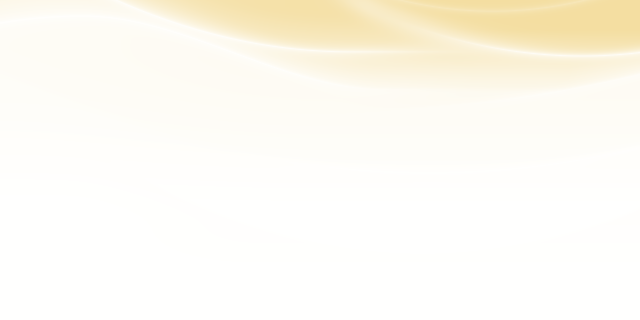
Write a Shadertoy shader that draws this background.

```glsl
// Soft golden silk waves flowing along the top and fading down into white.

// Height of an arch measured down from the top edge.
float arch(float x, float peakX, float peakDepth, float bend) {
    return peakDepth - bend * (x - peakX) * (x - peakX);
}

// 1 above a wave's edge, 0 below it.
float above(float depth, float edge, float softness) {
    return smoothstep(-softness, softness, edge - depth);
}

// Bright crease: a thin core inside a wider halo.
float crease(float offset, float core, float halo) {
    return 0.65 * exp(-abs(offset) / core) + 0.35 * exp(-offset * offset / (halo * halo));
}

void mainImage(out vec4 fragColor, in vec2 fragCoord) {
    vec2 uv = fragCoord / iResolution.xy;
    float x = uv.x;
    float depth = 1.0 - uv.y;

    // Wave edges
    float upperLeft = arch(min(x, 0.547), 0.547, 0.162, 1.21);
    float leftTip = max(0.13 - x, 0.0);
    float longFold = 0.05 + 0.23 * smoothstep(0.13, 0.6, x) + 1.3 * leftTip * leftTip;
    float upperRight = arch(x, 0.91, 0.175, 1.33);
    float rightFold = arch(x, 0.52, 0.348, 0.5);
    float topWisp = arch(x, 0.77, 0.035, 1.67);
    float paleFold = arch(x, 0.67, 0.54, 0.72);
    float lowFold = arch(x, 0.66, 0.78, 1.2);

    // Pale wash, with barely tinted lower sheets
    float gold = 0.11 * (1.0 - smoothstep(0.15, 0.72, depth)) * mix(0.7, 1.0, smoothstep(0.0, 0.5, x));
    gold += 0.015 * above(depth, paleFold, 0.02);
    gold += 0.018 * smoothstep(0.0, 0.02, depth - lowFold)
          * (1.0 - smoothstep(0.7, 0.92, depth)) * smoothstep(0.1, 0.4, x);

    // Middle sheets
    float middleEdge = min(longFold, rightFold);
    gold += (0.08 + 0.26 * smoothstep(0.0, 0.11, middleEdge - depth))
          * above(depth, middleEdge, 0.012) * mix(0.5, 1.0, smoothstep(0.05, 0.45, x));
    gold += 0.04 * above(depth, rightFold, 0.01) * smoothstep(0.5, 0.8, x);

    // Rich upper sheets
    float blend = 0.006 + 0.06 * smoothstep(0.45, 0.75, x);
    gold += (0.17 + 0.27 * smoothstep(0.0, 0.13, upperLeft - depth)) * above(depth, upperLeft, blend);
    gold += 0.16 * above(depth, upperRight, 0.012) * smoothstep(0.5, 0.75, x);
    gold = min(gold, 0.98);

    // Creases of light
    float broad = 1.0 - smoothstep(0.65, 0.95, x);
    gold *= 1.0 - 0.85 * crease(depth - upperLeft, 0.006, 0.025) * (1.0 - smoothstep(0.5, 0.78, x));
    gold *= 1.0 - 0.8 * crease(depth - longFold, 0.006, 0.025) * (1.0 - smoothstep(0.4, 0.8, x));
    gold *= 1.0 - 0.85 * crease(depth - upperRight, 0.006, 0.02) * smoothstep(0.6, 0.85, x);
    gold *= 1.0 - 0.38 * broad * exp(-pow((depth - upperRight + 0.005) / 0.045, 2.0)) * smoothstep(0.48, 0.58, x);
    gold *= 1.0 - 0.6 * crease(depth - rightFold, 0.006, 0.02) * smoothstep(0.5, 0.95, x);
    gold *= 1.0 - 0.25 * crease(depth - topWisp, 0.005, 0.015);
    gold *= 1.0 - 0.7 * crease(depth - paleFold, 0.006, 0.02) * smoothstep(0.3, 0.6, x);

    vec3 goldColor = vec3(0.955, 0.868, 0.625);
    fragColor = vec4(mix(vec3(1.0, 1.0, 0.997), goldColor, gold), 1.0);
}
```
